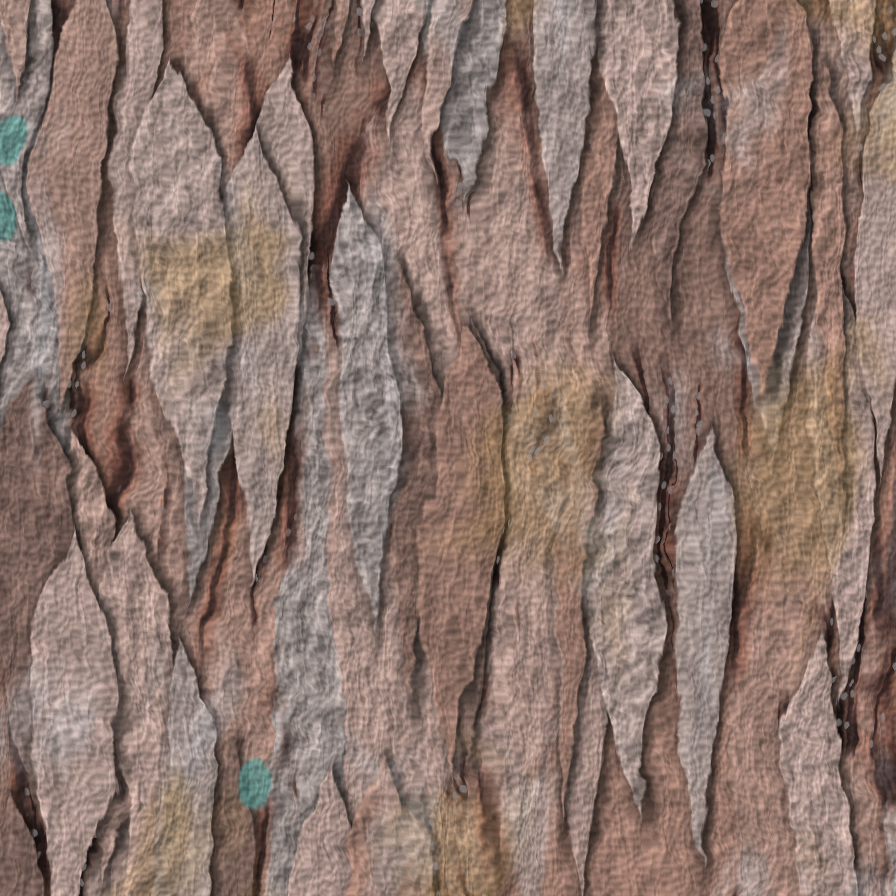
Write a three.js fragment shader that draws this texture.

```glsl
#define PLATE_SCALE vec2(8.0, 1.2)
#define FLAKE_CELL vec2(0.21, 0.64)
#define FLAKE_LAYERS 5
#define FLAKE_WIDTH 0.052
#define SHADOW_DEPTH 0.62
#define FISSURE_SCALE vec2(26.0, 3.4)
#define CRUST_SCALE vec2(62.0, 34.0)
#define CRUST_RELIEF 0.42
#define GRAIN_SCALE vec2(175.0, 125.0)
#define GRAIN_RELIEF 0.30
#define EDGE 0.0016

varying vec2 vUv;

const vec3 UMBER = vec3(0.47, 0.38, 0.35);
const vec3 RUST = vec3(0.59, 0.46, 0.41);
const vec3 ROSE = vec3(0.66, 0.57, 0.54);
const vec3 GREY = vec3(0.58, 0.54, 0.53);
const vec3 HOLLOW = vec3(0.17, 0.12, 0.12);
const vec3 RED_WOOD = vec3(0.50, 0.30, 0.24);
const vec3 OCHRE = vec3(0.60, 0.48, 0.32);
const vec3 PALE = vec3(0.68, 0.67, 0.68);
const vec3 TEAL = vec3(0.31, 0.50, 0.48);

vec2 hash2(vec2 c) {
  vec3 q = fract(c.xyx * vec3(0.1031, 0.1030, 0.0973));
  q += dot(q, q.yzx + 33.33);
  return fract((q.xx + q.yz) * q.zy);
}

// Layered, folded sines, roughly -1 to 1
float waves(vec2 p) {
  float sum = 0.0, amp = 0.5;
  for (int i = 0; i < 5; i++) {
    p = mat2(0.8, -0.6, 0.6, 0.8) * p * 1.6 + vec2(1.7, 0.9);
    p += 0.6 * sin(p.yx);
    sum += amp * sin(p.x) * cos(p.y);
    amp *= 0.6;
  }
  return sum;
}

// Cellular noise: nearest distance, gap to the second nearest, cell value
vec3 cells(vec2 p) {
  vec2 base = floor(p);
  float near = 9.0, second = 9.0, value = 0.0;
  for (int j = -1; j <= 1; j++) {
    for (int i = -1; i <= 1; i++) {
      vec2 c = base + vec2(float(i), float(j));
      float d = length(c + hash2(c) - p);
      if (d < near) {
        second = near;
        near = d;
        value = hash2(c + 71.0).x;
      } else second = min(second, d);
    }
  }
  return vec3(near, second - near, value);
}

// Relief of cellular bumps lit from the upper left
float relief(vec2 p) {
  return cells(p + vec2(0.28, -0.28)).x - cells(p - vec2(0.14, -0.14)).x;
}

vec3 barkTone(float t) {
  vec3 c = mix(UMBER, RUST, smoothstep(0.0, 0.25, t));
  c = mix(c, ROSE, smoothstep(0.35, 0.6, t));
  return mix(c, GREY, smoothstep(0.7, 0.95, t));
}

void main() {
  // Bent and ragged bark coordinates
  vec2 p = vUv;
  p.x += 0.022 * waves(vUv * vec2(9.0, 6.0)) + 0.004 * waves(vUv * vec2(95.0, 45.0));

  // Long plates with red, cracked borders
  vec3 plate = cells(p * PLATE_SCALE + 3.0);
  vec3 color = barkTone(plate.z);
  float roughness = plate.z;
  float open = smoothstep(-0.2, 0.3, waves(vUv * vec2(11.0, 7.0) + 4.0));
  color = mix(color, RED_WOOD, 0.6 * open * smoothstep(0.22, 0.05, plate.y));
  color = mix(color, HOLLOW, 0.8 * open * smoothstep(0.08, 0.02, plate.y));

  // Deep wandering fissures
  float fissure = abs(waves(p * FISSURE_SCALE));
  float deep = smoothstep(0.05, 0.3, waves(vUv * vec2(13.0, 5.0) + 9.0));
  float gully = deep * smoothstep(0.22, 0.05, fissure);
  color = mix(color, RED_WOOD * 0.8, 0.5 * gully);
  color = mix(color, HOLLOW, 0.85 * deep * smoothstep(0.10, 0.03, fissure));

  // Overlapping tapered flakes with cast shadows
  for (int k = 0; k < FLAKE_LAYERS; k++) {
    float layer = float(k);
    vec2 g = p / FLAKE_CELL + layer * vec2(0.37, 0.73);
    g.y += hash2(vec2(floor(g.x), layer + 5.0)).x;
    vec2 id = floor(g) + 17.0 * layer + 40.0;
    vec2 shape = hash2(id), look = hash2(id + 51.0);
    vec2 q = (fract(g) - 0.5) * FLAKE_CELL;
    q.x += (shape.x - 0.5) * 0.12 * q.y + (shape.y - 0.5) * 0.03;
    float along = q.y / (0.47 * FLAKE_CELL.y);
    float taper = smoothstep(-1.0, 0.1, along) * smoothstep(1.0, 0.5, along);
    float d = abs(q.x) - FLAKE_WIDTH * (0.4 + 0.6 * look.x) * taper + 0.004;
    float present = step(0.3, look.y);
    float side = mix(0.3, 1.0, smoothstep(-0.01, 0.01, q.x));
    float shadow = smoothstep(0.016, 0.0, d) * side * smoothstep(0.0, 0.15, taper);
    color *= 1.0 - SHADOW_DEPTH * present * shadow;
    float inside = present * smoothstep(EDGE, -EDGE, d);
    float rim = smoothstep(-0.009, 0.0, d) * (1.0 - side);
    color = mix(color, barkTone(shape.y) * (0.98 + 0.14 * rim), inside);
    roughness = mix(roughness, shape.x, inside);
    gully *= 1.0 - inside;
  }

  // Lichen, weathering and rare teal spots
  float ochre = smoothstep(0.15, 0.6, waves(vUv * vec2(8.0, 4.5) + 2.0));
  float pale = smoothstep(0.2, 0.65, waves(vUv * vec2(15.0, 6.0) + 13.0));
  color = mix(color, OCHRE * (0.75 + 0.4 * color.r), 0.5 * ochre);
  color = mix(color, PALE, 0.42 * pale);
  vec3 spot = cells(p * vec2(3.6, 2.6) + 8.0);
  color = mix(color, TEAL, 0.8 * step(0.72, spot.z) * smoothstep(0.085, 0.06, spot.x));

  // Fibres, flaky crust and fine grain
  float crust = relief(p * CRUST_SCALE + 0.6 * waves(vUv * 60.0));
  float light = 1.0 + 0.13 * waves(p * vec2(240.0, 12.0));
  light += CRUST_RELIEF * mix(0.25, 1.0, roughness) * crust;
  light += GRAIN_RELIEF * relief(p * GRAIN_SCALE);
  light += 0.12 * waves(vUv * vec2(42.0, 22.0));
  color *= max(light, 0.2);

  // Pale crumbs caught in the fissures
  vec3 crumb = cells(p * vec2(95.0, 65.0));
  float speck = step(0.55, crumb.z) * smoothstep(0.38, 0.2, crumb.x);
  color = mix(color, PALE * 0.9, 0.6 * speck * gully);

  gl_FragColor = vec4(clamp(color, 0.0, 1.0), 1.0);
}
```
